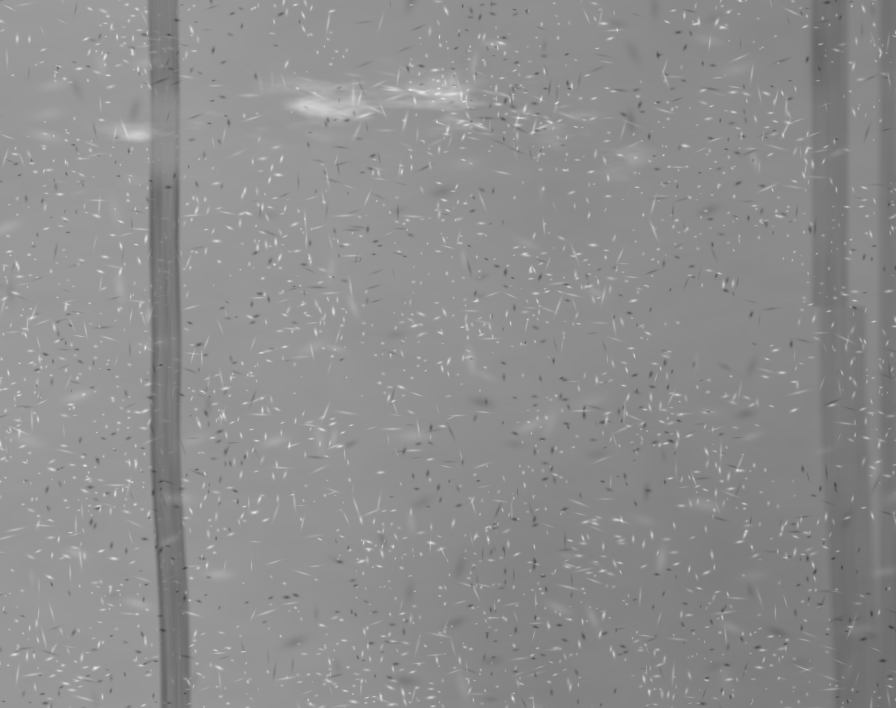
A Shadertoy shader for this texture:

```glsl
const float HALF_PI = 1.5708;

vec3 hash3(vec2 q, float seed) {
    vec3 v = fract((q.xyx + seed * vec3(37.0, 91.0, 53.0)) * vec3(0.1031, 0.1030, 0.0973));
    v += dot(v, v.yxz + 33.33);
    return fract((v.xxy + v.yzz) * v.zyx);
}

float noise(vec2 q, float seed) {
    vec2 cell = floor(q), f = fract(q);
    f = f * f * (3.0 - 2.0 * f);
    float low = mix(hash3(cell, seed).x, hash3(cell + vec2(1, 0), seed).x, f.x);
    float high = mix(hash3(cell + vec2(0, 1), seed).x, hash3(cell + vec2(1, 1), seed).x, f.x);
    return mix(low, high, f.y);
}

float fbm(vec2 q, float seed) {
    float sum = 0.0, amp = 0.5;
    for (int i = 0; i < 4; i++) {
        sum += amp * noise(q, seed + float(i));
        q = q * 2.03 + 5.7;
        amp *= 0.5;
    }
    return sum;
}

// Clustered strokes lying near the horizontal or the vertical
float flecks(vec2 p, float cells, vec2 size, float density, float seed) {
    float sum = 0.0;
    float minWidth = 0.6 / iResolution.y;
    vec2 home = floor(p * cells);
    for (int j = -1; j <= 1; j++)
    for (int i = -1; i <= 1; i++) {
        vec2 cell = home + vec2(i, j);
        vec3 place = hash3(cell, seed);
        vec3 shape = hash3(cell, seed + 7.0);
        vec2 center = (cell + place.xy) / cells;
        float cluster = smoothstep(0.25, 0.8, noise(center * 13.0, seed + 3.0));
        float present = step(place.z, density * cluster);
        float upright = step(0.4 + 0.3 * noise(center * 7.0, 2.0), shape.x);
        float angle = upright * HALF_PI + (shape.y - 0.5) * 0.9;
        vec2 axis = vec2(cos(angle), sin(angle));
        vec2 d = p - center;
        d = vec2(dot(d, axis), dot(d, vec2(-axis.y, axis.x)));
        d /= max(size * mix(0.5, 1.1, shape.z), vec2(minWidth));
        sum += present * mix(0.4, 1.0, fract(shape.z * 7.3)) * exp(-dot(d, d));
    }
    return sum;
}

float band(float x, float left, float right, float soft) {
    return smoothstep(left - soft, left + soft, x) * (1.0 - smoothstep(right - soft, right + soft, x));
}

// Pale haze along a shallow horizontal arch
float arch(vec2 p) {
    float ridge = 0.85 - 0.5 * (p.x - 0.53) * (p.x - 0.53);
    float offset = (p.y - ridge) / 0.042;
    return exp(-offset * offset) * band(p.x, 0.12, 0.88, 0.07);
}

// Dark vertical stripe on the left, faded where the haze crosses it
float leftStripe(vec2 p) {
    float center = 0.233 + 0.018 * smoothstep(0.45, 0.0, p.y) + 0.006 * (noise(vec2(p.y * 6.0, 1.0), 11.0) - 0.5);
    float x = p.x - center;
    float grain = fbm(vec2(x * 130.0, p.y * 7.0), 12.0);
    float rim = exp(-pow((abs(x) - 0.018) / 0.004, 2.0)) * noise(vec2(p.y * 5.0, sign(x)), 13.0);
    float fade = 1.0 - 0.65 * band(p.y, 0.75, 0.87, 0.03);
    return fade * band(x, -0.021, 0.021, 0.004) * (0.06 + 0.14 * grain + 0.08 * rim);
}

// Broken, fainter stripes on the right
float rightStripes(vec2 p) {
    float grain = 0.55 + 0.9 * fbm(p * vec2(70.0, 5.0), 21.0);
    float upper = band(p.x, 1.147, 1.198, 0.006) * smoothstep(0.562, 0.572, p.y);
    float drift = 0.02 * smoothstep(0.5, 0.0, p.y);
    float lower = band(p.x, 1.158 + drift, 1.222 + drift, 0.007) * (1.0 - smoothstep(0.562, 0.572, p.y));
    float border = band(p.x, 1.242, 1.3, 0.007);
    float smudge = exp(-pow((p.x - 1.157) / 0.014, 2.0) - pow((p.y - 0.92) / 0.06, 2.0));
    return grain * (0.075 * upper + 0.06 * lower + 0.065 * border) + 0.07 * smudge;
}

float background(vec2 p) {
    float grey = 0.595 - 0.055 * smoothstep(0.15, 1.2, p.x);
    grey -= 0.045 * smoothstep(0.75, 0.0, p.y) * smoothstep(0.1, 0.8, p.x);
    grey += 0.05 * (fbm(p * 4.0, 31.0) - 0.47);
    return grey + 0.018 * (fbm(p * vec2(18.0, 45.0), 35.0) - 0.47);
}

void mainImage(out vec4 fragColor, in vec2 fragCoord) {
    vec2 p = fragCoord / iResolution.y;
    float haze = arch(p);
    float grey = background(p) - leftStripe(p) - rightStripes(p);

    // Out-of-focus blotches and haze
    grey += 0.26 * haze * smoothstep(0.42, 0.85, fbm(p * vec2(11.0, 32.0), 41.0));
    grey += 0.075 * flecks(p, 15.0, vec2(0.022, 0.008), 0.45, 51.0);
    grey -= 0.075 * flecks(p, 17.0, vec2(0.016, 0.007), 0.35, 52.0);

    // Sharp strokes and specks, sparser over the left stripe
    float clear = 1.0 - 0.7 * band(p.x, 0.212, 0.26, 0.006);
    float light = 0.16 * flecks(p, 36.0, vec2(0.011, 0.0016), 0.5, 61.0);
    light += 0.29 * flecks(p, 64.0, vec2(0.0048, 0.0019), 0.55, 62.0);
    light += 0.22 * flecks(p, 80.0, vec2(0.0025, 0.0018), 0.35, 63.0);
    light += 0.25 * haze * flecks(p, 38.0, vec2(0.012, 0.0022), 0.8, 64.0);
    float dark = 0.21 * flecks(p, 58.0, vec2(0.0042, 0.0021), 0.34, 65.0);
    dark += 0.11 * flecks(p, 38.0, vec2(0.01, 0.0017), 0.3, 66.0);
    grey += clear * light - dark;

    fragColor = vec4(vec3(clamp(grey, 0.2, 0.88)), 1.0);
}
```
